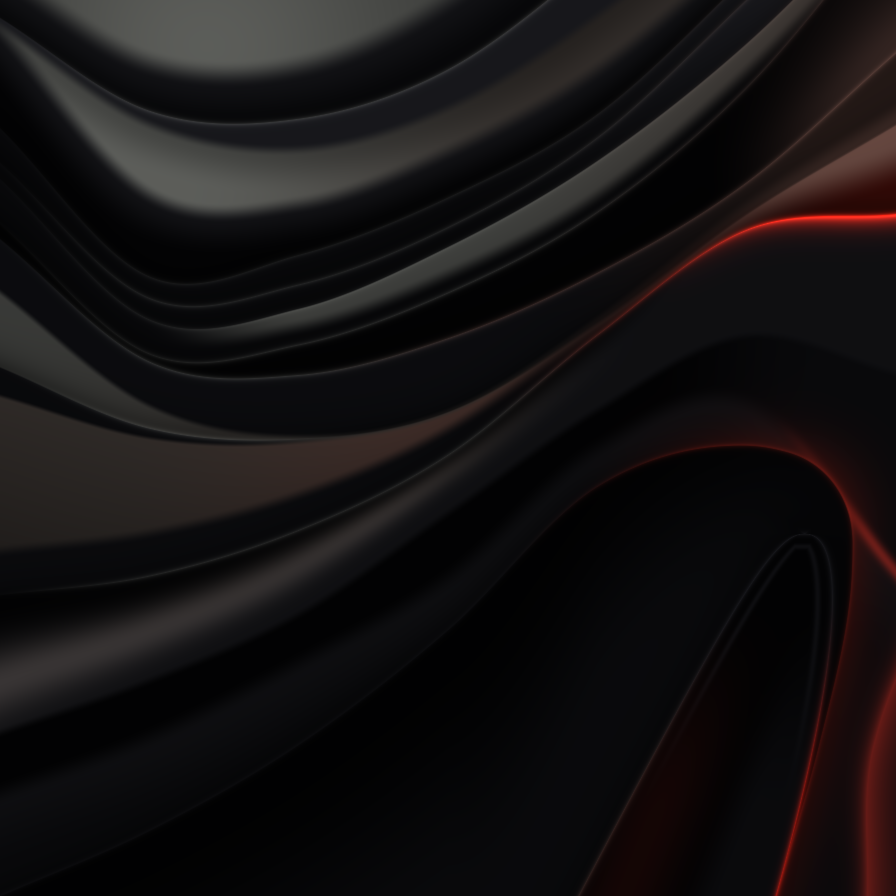
A WebGL 2 fragment shader for this background:

```glsl
#version 300 es
precision highp float;
// Dark flowing folds lit grey from the upper left and red from the right.
// Each fold is a smooth curve through seven heights, painted from the top down
// with a contact shadow, a body colour and a thin bright rim.
uniform vec2 u_resolution;
out vec4 fragColor;

const vec3 BLACK = vec3(.008, .008, .011);
const vec3 INK = vec3(.033, .034, .042);
const vec3 SLATE = vec3(.072, .073, .085);
const vec3 SILVER = vec3(.36, .365, .35);
const vec3 TAUPE = vec3(.25, .225, .21);
const vec3 ROSE = vec3(.4, .28, .25);
const vec3 EMBER = vec3(.36, .07, .045);
const vec3 FIRE = vec3(.86, .1, .05);
const float RIM_WIDTH = .0022;
const float SHADOW_REACH = .016;

// Signed distance to a Catmull-Rom curve of even spacing; positive below it
float below(vec2 p, vec4 a, vec3 b) {
  float k[9] = float[9](2. * a.x - a.y, a.x, a.y, a.z, a.w, b.x, b.y, b.z, 2. * b.z - b.y);
  int i = clamp(int(floor(p.x * 6.)), 0, 5);
  float f = p.x * 6. - float(i);
  float c1 = .5 * (k[i + 2] - k[i]);
  float c2 = k[i] - 2.5 * k[i + 1] + 2. * k[i + 2] - .5 * k[i + 3];
  float c3 = .5 * (k[i + 3] - k[i]) + 1.5 * (k[i + 1] - k[i + 2]);
  float height = k[i + 1] + f * (c1 + f * (c2 + f * c3));
  float slope = 6. * (c1 + f * (2. * c2 + f * 3. * c3));
  return (height - p.y) / sqrt(1. + slope * slope);
}

float smoothMin(float a, float b, float k) {
  float h = max(k - abs(a - b), 0.) / k;
  return min(a, b) - h * h * k * .25;
}

float bell(float x, float width) { return exp(-x * x / (width * width)); }

void cover(inout vec3 col, float d, float soft, vec3 body) {
  col = mix(col, body, smoothstep(-soft, soft, d));
}

void fold(inout vec3 col, float d, vec3 body, vec3 rim) {
  col *= 1. - .45 * exp(min(d, 0.) / SHADOW_REACH);
  cover(col, d, max(.0012, .8 / u_resolution.y), body);
  col += rim * exp(-abs(d) / RIM_WIDTH);
}

void main() {
  vec2 p = gl_FragCoord.xy / u_resolution;
  float right = smoothstep(.5, 1., p.x);
  vec3 rim = mix(SILVER * .42, ROSE * .3, right) * smoothstep(-.05, .2, p.x);

  // Upper bowl: silver sheets between dark folds
  vec3 col = SILVER * (.62 + .38 * bell(length(p - vec2(.23, .94)), .22));
  float d = below(p, vec4(1.03, .93, .926, 1), vec3(1.14, 1.3, 1.46));
  cover(col, d, .016, mix(SLATE, INK, smoothstep(0., .06, d)));
  d = below(p, vec4(.98, .876, .867, .922), vec3(1.045, 1.195, 1.35));
  fold(col, d, SLATE * 1.25, rim);
  d = below(p, vec4(.971, .861, .833, .879), vec3(.982, 1.117, 1.27));
  vec3 sheet = mix(SILVER, TAUPE * .8, smoothstep(.2, .65, p.x));
  cover(col, d, .007, sheet * (.72 + .28 * smoothstep(0., .05, d)));
  d = below(p, vec4(.967, .783, .772, .831), vec3(.922, 1.059, 1.21));
  cover(col, d, .011, mix(SLATE, BLACK * 1.5, smoothstep(0., .05, d)));

  // Thin nested folds with one satin strip
  vec3 dusk = mix(INK, SLATE * 1.5, right);
  d = below(p, vec4(.857, .691, .715, .779), vec3(.872, 1.026, 1.195));
  fold(col, d, dusk, rim * .55);
  d = below(p, vec4(.818, .667, .682, .746), vec3(.846, 1, 1.163));
  fold(col, d, dusk, rim * .8);
  d = below(p, vec4(.8, .643, .655, .724), vec3(.82, .951, 1.117));
  vec3 satin = mix(SILVER * .7, TAUPE, right);
  fold(col, d, mix(INK, satin, smoothstep(.16, .34, p.x)), rim * .6);
  d = below(p, vec4(.765, .629, .635, .693), vec3(.781, .919, 1.09));
  cover(col, d, .01, INK);
  d = below(p, vec4(.75, .605, .615, .673), vec3(.763, .902, 1.1));
  fold(col, d, BLACK, rim * .9);

  // Long ribbon sweeping to the upper right
  d = below(p, vec4(.733, .596, .581, .622), vec3(.695, .796, .941));
  col += ROSE * .75 * exp(min(d, 0.) / .05) * smoothstep(.78, 1., p.x);
  vec3 ribbon = mix(INK * 1.3, ROSE * .34, smoothstep(.6, .95, p.x));
  fold(col, d, ribbon, mix(rim, ROSE * .45, smoothstep(.3, .6, p.x)));
  d = below(p, vec4(.674, .547, .513, .542), vec3(.642, .766, .87));
  sheet = mix(SILVER * .62, TAUPE * .75, smoothstep(0., .4, p.x));
  cover(col, d, .004 + .012 * right, mix(sheet, ROSE, smoothstep(.55, .95, p.x)));

  // Left sheet and its doubled lip
  d = below(p, vec4(.59, .522, .51, .54), vec3(.636, .76, .86));
  float lip = 1. - smoothstep(.25, .42, p.x);
  fold(col, d, mix(col, INK, lip), rim * lip);
  d = below(p, vec4(.558, .511, .506, .538), vec3(.638, .76, .86));
  sheet = mix(TAUPE * .72, ROSE * .62, smoothstep(.1, .55, p.x));
  cover(col, d, .003, mix(sheet, ROSE, right) * (1. - 1.8 * clamp(d, 0., .2)));
  d = below(p, vec4(.385, .405, .448, .521), vec3(.636, .752, .815));
  cover(col, d, .008 + .016 * right, mix(INK * 1.2, EMBER * .55, right));

  // Great arch: satin ridge at left, burning crest at right
  d = below(p, vec4(.336, .357, .408, .492), vec3(.626, .743, .76));
  float base = below(p, vec4(.182, .24, .314, .427), vec3(.542, .625, .583));
  float across = d / max(d - base, .001);
  float ridge = bell(across - mix(.64, .3, min(p.x * 2., 1.)), .24);
  vec3 arch = mix(BLACK, SLATE * .8, smoothstep(.1, .7, across + right));
  arch += TAUPE * .65 * ridge * (1. - smoothstep(.4, .72, p.x));
  float warmth = smoothstep(.55, .8, p.x);
  fold(col, d, arch, mix(rim * .8, EMBER, warmth));
  col += FIRE * smoothstep(.72, .95, p.x) * exp(-abs(d) / (d > 0. ? .009 : .002));
  cover(col, base, .006, mix(BLACK, INK, smoothstep(.72, .92, p.x)));

  // Lower band curling down the right side
  d = below(p, vec4(.115, .177, .26, .355), vec3(.499, .551, .362));
  cover(col, d, .014, mix(SLATE * .75, INK, smoothstep(0., .08, d)));
  col += EMBER * bell(d, .007) * smoothstep(.86, .98, p.x);
  float flank = below(p.yx, vec4(.866, .914, .949, .95), vec3(.95));
  d = below(p, vec4(0, .073, .169, .297), vec3(.457, .503, .45));
  d = smoothMin(d, flank, .07);
  col += EMBER * .75 * smoothstep(.62, .93, p.x) * exp(min(d, 0.) / .018);
  float seam = below(p.yx, vec4(.968, .975, 1.05, 1.2), vec3(1.3, 1.4, 1.5));
  col += EMBER * exp(-abs(seam) / (seam > 0. ? .009 : .03));
  vec3 hollow = mix(BLACK * .6, INK * 1.1, smoothstep(.02, .25, d + .12 * right));
  fold(col, d, hollow, mix(SLATE * .4, EMBER * .5, warmth));

  // Narrow leaf inside the curl
  float fall = max(1. - p.y / .404, 0.);
  float side = p.x - .898 + .142 * pow(fall, 1.15);
  d = min((.11 * pow(fall, .45) - abs(side)) * .85, .404 - p.y);
  float low = smoothstep(.15, .8, fall);
  vec3 core = mix(BLACK, INK * 1.15, smoothstep(0., .05, side) * low);
  core += EMBER * .2 * bell(side + .06, .05) * low;
  fold(col, d, core, mix(SLATE, side > 0. ? FIRE * .6 : ROSE * .35, low));
  col += SLATE * .6 * bell(d - .014, .003) * (1. - low);
  fragColor = vec4(clamp(col, 0., 1.), 1);
}
```
